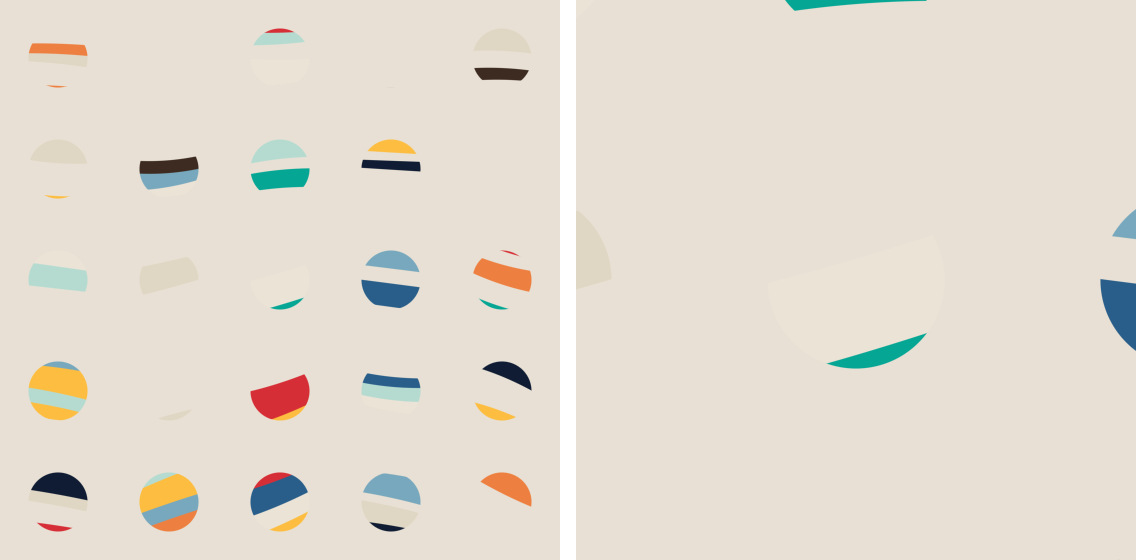
Left: the whole. Right: its middle third, enlarged.
Reproduce this pattern procedurally as a Shadertoy shader.

```glsl
// A five by five grid of small discs on warm paper. Each disc is a window onto
// gently tilted, slightly bowed bands of hashed width and colour; many bands
// are left as bare paper, so that only slices of the disc remain visible.

#define GRID_HALF 2.0      // cells on each side of the central one
#define PITCH 0.1982       // distance between disc centres
#define RADIUS 0.0527
#define BAND_COUNT 6
#define BAND_MIN 0.28      // band thickness in disc radii
#define BAND_MAX 0.90
#define TILT_BOTTOM 0.50   // band slope, easing off up the canvas
#define TILT_TOP 0.08
#define BLANK_BOTTOM 0.36  // chance that a band stays bare
#define BLANK_TOP 0.66
#define SEED 17.0

const vec3 PAPER = vec3(0.91, 0.88, 0.83);

const int INK_COUNT = 12;
const vec3 INKS[INK_COUNT] = vec3[INK_COUNT](
    vec3(0.84, 0.18, 0.21),  // red
    vec3(0.88, 0.32, 0.35),  // coral
    vec3(0.99, 0.74, 0.25),  // yellow
    vec3(0.93, 0.50, 0.25),  // orange
    vec3(0.02, 0.65, 0.58),  // teal
    vec3(0.71, 0.86, 0.82),  // mint
    vec3(0.47, 0.66, 0.74),  // pale blue
    vec3(0.16, 0.37, 0.54),  // blue
    vec3(0.06, 0.11, 0.20),  // navy
    vec3(0.24, 0.17, 0.13),  // brown
    vec3(0.88, 0.84, 0.77),  // beige
    vec3(0.92, 0.89, 0.84)   // cream
);

float hash(vec3 p) {
    p = fract((p + SEED) * vec3(0.1031, 0.1030, 0.0973));
    p += dot(p, p.yzx + 33.33);
    return fract((p.x + p.y) * p.z);
}

// Fills one band with an ink, or leaves it as paper.
vec3 bandColour(vec2 cell, float band, float blankChance) {
    if (hash(vec3(cell, band + 20.0)) < blankChance) return PAPER;
    float pick = hash(vec3(cell, band + 40.0));
    return INKS[min(int(pick * float(INK_COUNT)), INK_COUNT - 1)];
}

// Stacks bands from the top down; p is measured in disc radii.
vec3 bandedDisc(vec2 p, vec2 cell, float blur) {
    float height = cell.y / (2.0 * GRID_HALF);
    float blankChance = mix(BLANK_BOTTOM, BLANK_TOP, height);
    float tilt = mix(TILT_BOTTOM, TILT_TOP, height) * sin(1.3 * cell.x - 0.4);
    float bow = 0.16 * (hash(vec3(cell, 1.0)) - 0.5);
    float edge = 1.0 + 0.4 * hash(vec3(cell, 2.0));
    vec3 colour = bandColour(cell, 0.0, blankChance);

    for (int i = 1; i < BAND_COUNT; i++) {
        float band = float(i);
        edge -= mix(BAND_MIN, BAND_MAX, hash(vec3(cell, band + 60.0)));
        float slope = tilt + 0.14 * (hash(vec3(cell, band + 80.0)) - 0.5);
        float above = p.y - edge - slope * p.x - bow * p.x * p.x;
        above /= sqrt(1.0 + slope * slope);
        float below = 1.0 - smoothstep(-blur, blur, above);
        colour = mix(colour, bandColour(cell, band, blankChance), below);
    }
    return colour;
}

void mainImage(out vec4 fragColor, in vec2 fragCoord) {
    float side = min(iResolution.x, iResolution.y);
    vec2 uv = (fragCoord - 0.5 * iResolution.xy) / side;

    // Nearest disc, with cells counted from the lower left
    vec2 cell = clamp(floor(uv / PITCH + 0.5), -GRID_HALF, GRID_HALF);
    vec2 p = (uv - cell * PITCH) / RADIUS;
    float blur = 0.75 / (side * RADIUS);

    float disc = 1.0 - smoothstep(-blur, blur, length(p) - 1.0);
    vec3 colour = mix(PAPER, bandedDisc(p, cell + GRID_HALF, blur), disc);
    fragColor = vec4(colour, 1.0);
}
```
